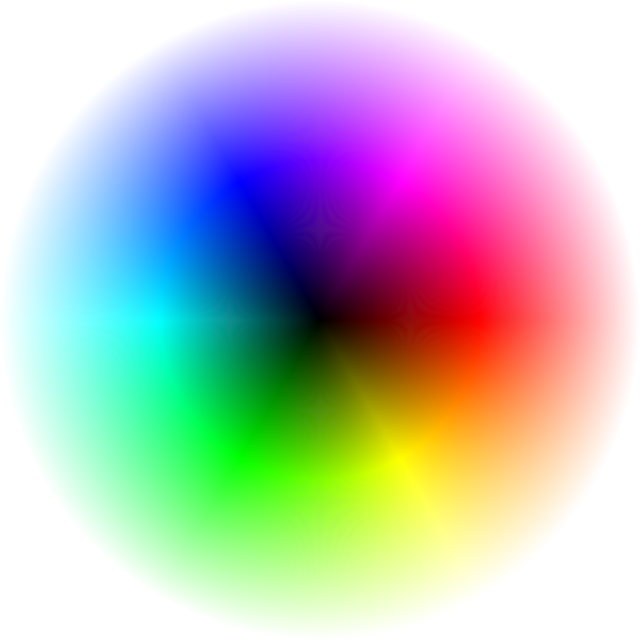
Give the GLSL for this background, as a three.js fragment shader.

```glsl
varying vec2 vUv;

const float TAU = 6.2831853;
const float WHEEL_RADIUS = 0.5;
const float SPOKES = 360.0;
const float SADDLE_RADIUS = 0.142;

// Fully saturated colour from hue and lightness, both 0 to 1
vec3 hueLightness(float hue, float lightness) {
  vec3 pure = clamp(abs(mod(hue * 6.0 + vec3(0.0, 4.0, 2.0), 6.0) - 3.0) - 1.0, 0.0, 1.0);
  float chroma = 1.0 - abs(2.0 * lightness - 1.0);
  return lightness + chroma * (pure - 0.5);
}

// Mirrors all four axes onto the positive x axis
vec2 foldToAxis(vec2 p) {
  vec2 a = abs(p);
  return a.x > a.y ? a : a.yx;
}

// Saddle-shaped interference between fine spokes and a regular grid
float moire(vec2 p, float order, float spokes, float saddle) {
  float x = max(p.x, 0.01);
  float frequency = order * spokes;
  float gridFrequency = spokes / saddle;
  float phase = frequency * atan(p.y, x) - gridFrequency * p.y;
  float r2 = x * x + p.y * p.y;
  vec2 slope = vec2(-frequency * p.y / r2, frequency * x / r2 - gridFrequency);
  float visible = 1.0 - smoothstep(150.0, 1000.0, length(slope));
  return (0.5 + 0.5 * cos(phase)) * visible;
}

void main() {
  vec2 p = vUv - 0.5;
  float radius = length(p);

  // Hue runs clockwise from red, lightness runs from black centre to white rim
  float angle = radius > 0.0 ? atan(-p.y, p.x) : 0.0;
  float hue = fract(angle / TAU);
  float lightness = clamp(radius / WHEEL_RADIUS, 0.0, 1.0);
  vec3 color = hueLightness(hue, lightness);

  // Faint pale fringes along the four axes
  vec2 folded = foldToAxis(p);
  float fringes = 0.06 * moire(folded, 1.0, SPOKES, SADDLE_RADIUS)
                + 0.03 * moire(folded, 2.0, SPOKES, SADDLE_RADIUS);
  color = mix(color, vec3(0.6), fringes);

  gl_FragColor = vec4(color, 1.0);
}
```
